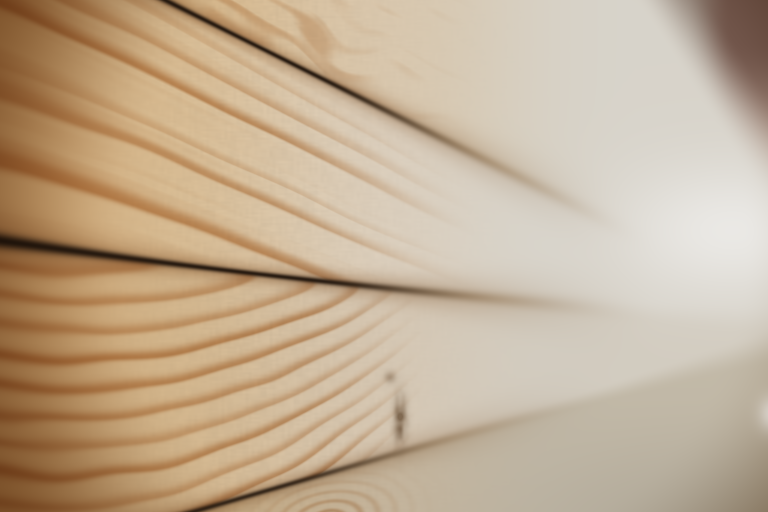
Reproduce this texture procedurally as a Shadertoy shader.

```glsl
const vec3 AMBER = vec3(0.80, 0.64, 0.44);
const vec3 HONEY = vec3(0.84, 0.73, 0.57);
const vec3 CREAM = vec3(0.855, 0.805, 0.735);
const vec3 PALE = vec3(0.845, 0.828, 0.792);
const vec3 STAIN = vec3(0.80, 0.60, 0.40);
const vec3 GAP_DARK = vec3(0.13, 0.085, 0.05);
const vec3 GAP_HAZE = vec3(0.55, 0.43, 0.29);
const vec3 VIGNETTE = vec3(0.60, 0.49, 0.36);
const float FOCUS_X = 0.52;
const float RING_START = 0.107;
const float RING_STEP = 0.0575;
const int STREAKS = 6;
// Position across the board, width, strength
const vec3 STREAK[STREAKS] = vec3[STREAKS](
    vec3(0.06, 0.012, 0.25), vec3(0.16, 0.014, 0.50), vec3(0.27, 0.016, 0.72),
    vec3(0.46, 0.010, 0.30), vec3(0.55, 0.016, 0.62), vec3(0.76, 0.022, 0.80));

float hash(vec2 p) {
    p = fract(p * vec2(0.1031, 0.1137));
    p += dot(p, p.yx + 33.3);
    return fract((p.x + p.y) * p.x * 17.0);
}

float noise(vec2 p) {
    vec2 i = floor(p), f = fract(p);
    f = f * f * (3.0 - 2.0 * f);
    return mix(mix(hash(i), hash(i + vec2(1, 0)), f.x),
               mix(hash(i + vec2(0, 1)), hash(i + vec2(1, 1)), f.x), f.y);
}

float bell(float d, float width) {
    return exp(-d * d / (width * width));
}

// Crisp lower edge, soft upper tail
float grainLine(float d, float width, float tail) {
    return bell(d, d > 0.0 ? width : tail);
}

// Streaks that bend down toward the lower edge of the wide board
float streakGrain(float x, float v, float blur) {
    float x2 = x * x;
    float across = (v - 0.2 * x2) / (1.0 + 0.45 * x2);
    across += 0.018 * (noise(vec2(x * 7.0, v * 5.0)) - 0.5);
    float sum = 0.0;
    for (int i = 0; i < STREAKS; i++) {
        float w = STREAK[i].y * 0.5 + blur;
        sum += STREAK[i].z * grainLine(across - STREAK[i].x, w, w * 2.2 + 0.01);
    }
    float fine = noise(vec2(x * 3.0, across * 45.0)) - 0.5;
    return (sum + 0.14 * fine) * (1.0 - smoothstep(0.5, 0.95, x));
}

// Nested arches that curl back under the middle gap
float archGrain(float x, float h, float blur) {
    float x2 = min(x * x, 1.0);
    float c = (h + 0.3 * x2) / (1.0 - 0.55 * x2);
    c += 0.022 * exp(-max(h, 0.0) / 0.012);
    c += 0.012 * (noise(vec2(x * 9.0, h * 14.0)) - 0.5);
    float k = (c - RING_START) / RING_STEP;
    float id = floor(k + 0.5);
    float d = (k - id) * RING_STEP;
    float strength = mix(0.4, 0.85, hash(vec2(id + 8.0, 3.0)));
    float line = grainLine(d, min(0.0045 + blur, 0.013), 0.014);
    return line * strength * (1.0 - smoothstep(0.58, 0.84, x));
}

vec3 drawGap(vec3 col, float d, float x, float blur, float strength) {
    float w = 0.0055 + blur;
    float fade = strength * (1.0 - smoothstep(0.58, 1.3, x));
    col *= 1.0 - vec3(0.16, 0.24, 0.32) * bell(d, w * 3.5) * fade;
    vec3 tint = mix(GAP_DARK, GAP_HAZE, smoothstep(0.62, 1.0, x));
    return mix(col, tint, bell(d, w) * fade);
}

void mainImage(out vec4 fragColor, in vec2 fragCoord) {
    vec2 q = vec2(fragCoord.x, iResolution.y - fragCoord.y) / iResolution.y;
    float x = q.x, y = q.y;
    float off = x - FOCUS_X;
    float blur = 0.035 * off * off;

    // Converging board edges, y pointing down
    float topGap = 0.5 * (x - 0.322);
    float midGap = 0.470 + 0.143 * x - 0.027 * x * x;
    float lowGap = 0.996 - 0.288 * (x - 0.39);
    float edge = 0.003 + blur;
    float belowTop = smoothstep(-edge, edge, y - topGap);
    float belowMid = smoothstep(-edge, edge, y - midGap);
    float belowLow = smoothstep(-edge, edge, y - lowGap);

    // Warm to pale wood
    vec3 col = mix(AMBER, HONEY, smoothstep(0.0, 0.36, x));
    col = mix(col, CREAM, smoothstep(0.28, 0.8, x));
    col = mix(col, PALE, smoothstep(0.7, 1.1, x));
    col *= mix(vec3(0.99, 0.965, 0.92), vec3(1), max(belowTop, smoothstep(0.8, 1.25, x)));
    col *= mix(vec3(1), vec3(0.975, 0.965, 0.95), belowMid);
    col *= mix(vec3(1), vec3(0.92, 0.905, 0.87), belowLow);

    // Grain of each board
    float v = (y - topGap) / max(midGap - topGap, 0.05);
    float wide = streakGrain(x, v, blur * 1.4) * belowTop * (1.0 - belowMid);
    float arch = archGrain(x, y - midGap, blur) * belowMid * (1.0 - belowLow);
    vec2 knot = (q - vec2(0.64, 1.015)) * vec2(0.55, 1.0);
    knot.y += 0.25 * knot.x;
    float ripple = 0.5 + 0.5 * cos(length(knot) * 330.0 + 3.0 * noise(q * 12.0));
    float low = 0.55 * ripple * ripple * bell(length(knot), 0.06) * belowLow;
    float swirl = noise(vec2(x * 9.0 + y * 6.0, (y - topGap) * 60.0 + 4.0 * noise(q * 9.0)));
    float upper = 0.4 * smoothstep(0.5, 0.9, swirl) * (1.0 - belowTop) * (1.0 - smoothstep(0.55, 0.95, x));
    col *= mix(vec3(1), STAIN, clamp(wide + arch + low + upper, 0.0, 1.0));

    // Fine fibres where the lens is sharp
    float fibre = noise(q * vec2(170.0, 60.0)) + noise(q * vec2(60.0, 240.0)) - 1.0;
    col *= 1.0 + 0.022 * fibre * bell(off, 0.28);

    // Dark flecks
    vec2 fleck = (q - vec2(0.782, 0.82)) / vec2(0.012, 0.043);
    float flecks = exp(-dot(fleck, fleck)) * (0.45 + 0.55 * noise(q * vec2(110.0, 75.0)));
    flecks += 0.4 * bell(length(q - vec2(0.762, 0.737)), 0.011);
    col = mix(col, vec3(0.42, 0.32, 0.22), clamp(flecks, 0.0, 0.8));

    // Gaps between boards
    col = drawGap(col, y - topGap, x, blur, 0.95);
    col = drawGap(col, y - midGap, x, blur, 0.95);
    col = drawGap(col, y - lowGap, x + 0.08, blur, 0.85);

    // Soft room behind the far edge
    float beyond = dot(q - vec2(1.29, 0.0), vec2(0.844, -0.537));
    vec3 room = mix(vec3(0.57, 0.51, 0.47), vec3(0.47, 0.36, 0.32), smoothstep(1.34, 1.43, x));
    room = mix(room, vec3(0.74, 0.65, 0.60), smoothstep(0.08, 0.36, y));
    col = mix(col, room, smoothstep(-0.04, 0.08, beyond));

    // Far glow, side highlight and lens falloff
    vec2 glow = (q - vec2(1.43, 0.45)) / vec2(0.22, 0.13);
    col = mix(col, vec3(0.93, 0.925, 0.915), 0.85 * exp(-dot(glow, glow)));
    col = mix(col, vec3(0.96), 0.85 * bell(length((q - vec2(1.51, 0.81)) * vec2(1.3, 1.0)), 0.035));
    float falloff = smoothstep(0.6, 1.05, length(q - vec2(0.85, 0.48)));
    col *= mix(vec3(1), VIGNETTE, falloff);
    col *= 1.0 - 0.10 * smoothstep(0.75, 1.05, y) * smoothstep(0.7, 1.5, x);

    fragColor = vec4(clamp(col, 0.0, 1.0), 1.0);
}
```
